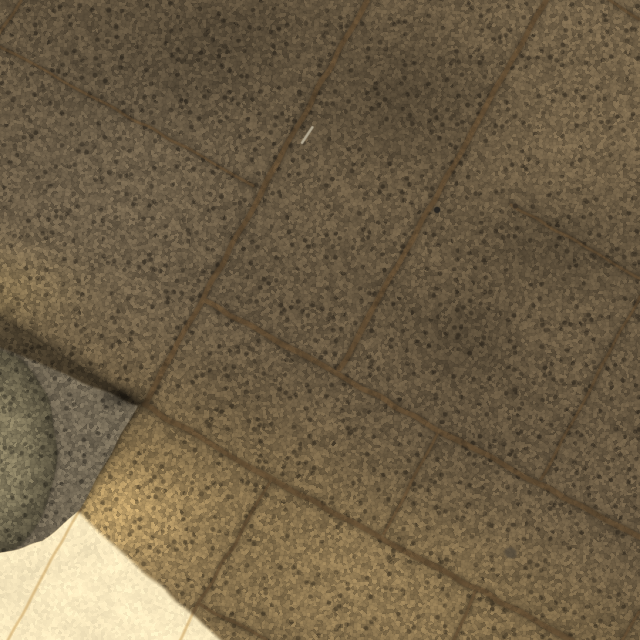
A WebGL 1 fragment shader for this texture:

```glsl
precision highp float;
// Worn granite paving seen from above: slabs parted by earthy joints, with
// a plinth and column at the left and a wedge of sun at the lower left.
// Segment distances place the joints; cellular noise makes the stone grain.

uniform vec2 u_resolution;

vec2 hash2(vec2 p) {
  return fract(sin(vec2(dot(p, vec2(127.1, 311.7)), dot(p, vec2(269.5, 183.3)))) * 43758.5);
}

// x: distance to the nearest grain centre, y: random value of that grain
vec2 cells(vec2 p) {
  vec2 base = floor(p), best = vec2(9.0, 0.0);
  for (int j = -1; j <= 1; j++) {
    for (int i = -1; i <= 1; i++) {
      vec2 id = base + vec2(float(i), float(j));
      float d = length(id + hash2(id) - p);
      if (d < best.x) best = vec2(d, hash2(id + 17.0).x);
    }
  }
  return best;
}

// Layered sines for broad stains, roughly -1 to 1
float stains(vec2 p) {
  float sum = 0.0, amp = 0.5;
  for (int i = 0; i < 4; i++) {
    sum += amp * sin(p.x + 1.7 * sin(p.y)) * cos(p.y + sin(p.x * 0.8));
    p = mat2(1.5, 1.1, -1.1, 1.5) * p + 2.3;
    amp *= 0.6;
  }
  return sum;
}

float segment(vec2 p, vec2 a, vec2 b) {
  vec2 ab = b - a;
  return length(p - a - ab * clamp(dot(p - a, ab) / dot(ab, ab), 0.0, 1.0));
}

// Signed distance from the line a to b, positive on its right
float side(vec2 p, vec2 a, vec2 b) {
  return dot(p - a, normalize(vec2(b.y - a.y, a.x - b.x)));
}

float blob(vec2 p, vec2 centre, vec2 radius) {
  vec2 d = (p - centre) / radius;
  return exp(-dot(d, d));
}

float cover(float d, float soft) {
  return smoothstep(-soft, soft, d);
}

// Distance to the wide joints between slabs
float wideJoints(vec2 p) {
  float d = segment(p, vec2(0.573, 1.0), vec2(0.226, 0.368));
  d = min(d, segment(p, vec2(0.853, 1.0), vec2(0.531, 0.423)));
  d = min(d, segment(p, vec2(0.319, 0.531), vec2(0.684, 0.329)));
  d = min(d, segment(p, vec2(0.684, 0.329), vec2(1.0, 0.16)));
  d = min(d, segment(p, vec2(0.224, 0.368), vec2(0.417, 0.255)));
  return min(d, segment(p, vec2(0.417, 0.255), vec2(0.895, 0.0)));
}

// Distance to the narrow joints
float fineJoints(vec2 p) {
  float d = segment(p, vec2(0.0, 0.928), vec2(0.397, 0.711));
  d = min(d, segment(p, vec2(0.684, 0.323), vec2(0.599, 0.167)));
  d = min(d, segment(p, vec2(1.0, 0.538), vec2(0.846, 0.251)));
  d = min(d, segment(p, vec2(0.8, 0.68), vec2(1.0, 0.566)));
  d = min(d, segment(p, vec2(0.423, 0.247), vec2(0.31, 0.055)));
  d = min(d, segment(p, vec2(0.31, 0.055), vec2(0.28, 0.0)));
  d = min(d, segment(p, vec2(0.312, 0.056), vec2(0.417, 0.0)));
  d = min(d, segment(p, vec2(0.742, 0.075), vec2(0.71, 0.0)));
  d = min(d, segment(p, vec2(1.0, 0.043), vec2(0.97, 0.0)));
  d = min(d, segment(p, vec2(0.033, 1.0), vec2(0.0, 0.948)));
  d = min(d, segment(p, vec2(0.95, 1.0), vec2(1.0, 0.971)));
  return min(d, segment(p, vec2(0.124, 0.203), vec2(0.013, 0.0)));
}

// Shade of the paving from broad light and dark patches
vec3 paving(vec2 p) {
  float front = 1.0 - smoothstep(0.18, 0.5, p.y + 0.5 * (p.x - 0.4));
  vec3 col = mix(vec3(0.395, 0.337, 0.25), vec3(0.47, 0.395, 0.27), front);
  col = mix(col, vec3(0.44, 0.385, 0.30), 0.8 * blob(p, vec2(0.14, 0.7), vec2(0.28, 0.25)));
  col += vec3(0.05, 0.043, 0.03) * blob(p, vec2(0.95, 0.88), vec2(0.25, 0.3));
  col += vec3(0.09, 0.075, 0.035) * blob(p, vec2(0.0, 0.55), vec2(0.12, 0.06));
  col += vec3(0.07, 0.06, 0.04) * blob(p, vec2(0.5, 0.08), vec2(0.3, 0.14));
  col += vec3(0.24, 0.20, 0.12) * blob(p, vec2(0.16, 0.2), vec2(0.13, 0.1));
  float dark = blob(p, vec2(0.63, 0.85), vec2(0.1)) + blob(p, vec2(0.73, 0.48), vec2(0.09));
  dark += blob(p, vec2(0.87, 0.62), vec2(0.1, 0.07)) + blob(p, vec2(0.3, 0.92), vec2(0.22, 0.12));
  return col * (1.0 - 0.15 * dark) * (1.0 + 0.07 * stains(p * 11.0));
}

void main() {
  vec2 p = gl_FragCoord.xy / u_resolution;
  float soft = 0.0015;
  vec2 w = p + 0.0013 * vec2(sin(p.y * 61.0 + 2.0 * sin(p.x * 37.0)), sin(p.x * 73.0 + 2.0 * sin(p.y * 43.0)));

  // Joints, darker along their rims
  vec3 col = paving(p);
  float wide = wideJoints(w), joint = min(wide - 0.0042, fineJoints(w) - 0.0022);
  col *= 1.0 - 0.25 * exp(-abs(joint) * 300.0);
  float jointMask = cover(-joint, 0.002);
  col = mix(col, vec3(0.385, 0.30, 0.195) * (1.0 + 0.15 * stains(p * 60.0)), 0.85 * jointMask);

  // Plinth with a shaded upper face, and the column standing on it
  vec2 corner = vec2(0.217, 0.37), foot = vec2(0.124, 0.203), heel = vec2(0.065, 0.154);
  float plinth = min(side(w, vec2(0.0, 0.505), corner), side(w, corner, foot));
  plinth = min(plinth, min(side(w, foot, heel), side(w, heel, vec2(0.0, 0.135))));
  float lowerFace = side(w, vec2(0.026, 0.447), vec2(0.212, 0.367));
  float column = 1.0 - length((w - vec2(-0.01, 0.295)) / vec2(0.098, 0.16));
  vec3 stone = mix(vec3(0.31, 0.265, 0.19) - 0.5 * p.x * vec3(0.9, 0.8, 0.6), vec3(0.45, 0.41, 0.335), cover(lowerFace, 0.003));
  vec3 shaft = vec3(0.42, 0.39, 0.30) * (0.86 + 0.35 * smoothstep(0.0, 0.6, column));
  stone = mix(stone, shaft, cover(column, 0.02));
  stone *= 1.0 - 0.18 * exp(-abs(column) * 25.0);
  float plinthMask = cover(plinth, soft);
  col *= 1.0 - 0.45 * exp(-abs(plinth) * 130.0) * smoothstep(0.18, 0.25, p.y);
  col = mix(col, stone, plinthMask);
  col *= 1.0 - 0.45 * blob(p, vec2(0.195, 0.379), vec2(0.03, 0.014));

  // Fine grain and sparse dark flecks
  vec2 grain = cells(p * 190.0), fleck = cells(p * 95.0 + 7.0);
  float rough = 1.0 - 0.6 * jointMask;
  col *= 1.0 + rough * (0.34 * (grain.y - 0.5) + 0.12 * (0.45 - grain.x));
  col *= 1.0 - 0.3 * rough * step(0.82, fleck.y) * (1.0 - smoothstep(0.2, 0.5, fleck.x));

  // Sunlit wedge, stopped by the plinth
  float sun = cover(side(w, vec2(0.117, 0.203), vec2(0.345, 0.0)), 0.005) * (1.0 - plinthMask);
  vec3 lit = vec3(0.99, 0.925, 0.76) * (0.98 + 0.08 * (grain.y - 0.5) + 0.04 * stains(p * 30.0));
  lit = mix(lit, vec3(0.80, 0.65, 0.40), 0.6 * jointMask);
  col = mix(col, lit, sun);

  // Small marks: a pale sliver, two dark spots and a grey pebble
  col = mix(col, vec3(0.70, 0.66, 0.57), cover(0.002 - segment(p, vec2(0.472, 0.777), vec2(0.488, 0.801)), soft));
  col = mix(col, vec3(0.16, 0.15, 0.13), cover(0.005 - length(p - vec2(0.683, 0.672)), soft));
  col = mix(col, vec3(0.24, 0.20, 0.15), cover(0.004 - length(p - vec2(0.805, 0.678)), soft));
  col = mix(col, vec3(0.31, 0.28, 0.23), 0.7 * cover(0.009 - length(w - vec2(0.798, 0.137)), 0.003));
  gl_FragColor = vec4(clamp(col, 0.0, 1.0), 1.0);
}
```
